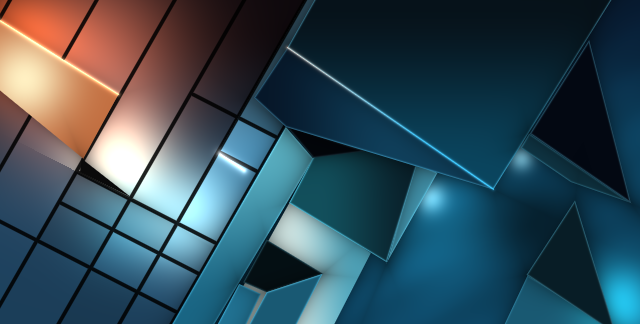
Write a Shadertoy shader that draws this background.

```glsl
// Angular glass and metal panels: warm light on the left, deep teal facets on the right.

// Signed distance to the line a-b, negative on its right-hand side (y points down).
float edge(vec2 p, vec2 a, vec2 b) {
    vec2 e = normalize(b - a), q = p - a;
    return e.y * q.x - e.x * q.y;
}

float tri(vec2 p, vec2 a, vec2 b, vec2 c) {
    return max(edge(p, a, b), max(edge(p, b, c), edge(p, c, a)));
}

// Convex quad; each vec4 packs two corners.
float quad(vec2 p, vec4 m, vec4 n) {
    return max(max(edge(p, m.xy, m.zw), edge(p, m.zw, n.xy)),
               max(edge(p, n.xy, n.zw), edge(p, n.zw, m.xy)));
}

float segment(vec2 p, vec2 a, vec2 b) {
    vec2 e = b - a, q = p - a;
    return length(q - e * clamp(dot(q, e) / dot(e, e), 0., 1.));
}

float glow(vec2 p, float x, float y, float tightness) {
    vec2 q = p - vec2(x, y);
    return exp(-tightness * dot(q, q));
}

vec2 hash(vec2 c) {
    return fract(sin(c * mat2(127, 311, 269, 183)) * 43758.) * 2. - 1.;
}

float gradientNoise(vec2 p) {
    vec2 i = floor(p), f = p - i, s = f * f * (3. - 2. * f), o = vec2(1, 0);
    return mix(mix(dot(hash(i), f), dot(hash(i + o), f - o), s.x),
               mix(dot(hash(i + o.yx), f - o.yx), dot(hash(i + 1.), f - 1.), s.x), s.y);
}

float cover(float d) {
    return clamp(.5 - d * iResolution.y / 3.88, 0., 1.);
}

// Fill a shape, with a soft shadow around it and a thin lit rim inside it.
void layer(inout vec3 col, float d, vec3 tint, float rim) {
    col *= 1. - .3 * exp(-9. * max(d, 0.));
    tint += rim * vec3(.35, .7, .8) * exp(-d * d * 5e3);
    col = mix(col, tint, cover(d));
}

// Slanted wall of tiles whose columns widen towards the left.
vec3 wall(vec2 p) {
    float u = dot(p, vec2(.87, .5)), w = dot(p, vec2(-.456, .89));
    float k = (sqrt(.25 + .18 * max(3.73 - u, 0.)) - .5) / .09;
    float seam = abs(k - round(k)) * (.5 + .09 * k), row = 0.;
    float rows[5] = float[5](-.05, .42, 1.41, 1.83, 2.36);
    float reach[5] = float[5](2., 1., 3., 3., 9.);
    for (int i = 0; i < 5; i++) if (k < reach[i]) {
        seam = min(seam, abs(w - rows[i]));
        row += step(rows[i], w);
    }
    vec3 col = mix(vec3(.05, .03, .045), vec3(.11, .25, .36), smoothstep(.3, 2.6, p.y));
    col += vec3(.16, .32, .38) * step(k, 1.) * smoothstep(3.3, 1.6, p.y);
    col += vec3(.74, .39, .29) * glow(p, 1., .8, .72);
    col += vec3(.7, .25, .06) * glow(p, .2, .5, 2.5);
    col += vec3(.85, .76, .6) * glow(p, 1.4, 1.95, 2.8) * (w < 1.41 ? 1. : .2);
    col += vec3(.5, .6, .57) * glow(p, 2.25, 2.6, 2.8);
    col += vec3(.1, .26, .28) * glow(p, 1.5, 2.6, 3.);
    col *= 1. + .14 * hash(vec2(floor(k), row)).x;
    return col * mix(.13, 1., smoothstep(.014, .032, seam));
}

void mainImage(out vec4 fragColor, in vec2 fragCoord) {
    // Canvas is 7.68 wide and 3.88 tall, with y pointing down.
    vec2 p = fragCoord / iResolution.xy * vec2(7.68, -3.88) + vec2(0, 3.88);

    // Blue backdrop with soft slanted shade
    float haze = gradientNoise(p * mat2(1.1, 1.9, .7, -.4));
    vec3 col = mix(vec3(.03, .11, .2), vec3(.05, .27, .39), smoothstep(0., 2., p.y));
    col += vec3(.03, .16, .19) * glow(p, 5.2, 2.6, 1.5);
    col *= (1. + .3 * haze) * (1. - .5 * glow(p, 6.4, 2.75, 3.));
    col += vec3(.5, .6, .6) * (glow(p, 5.15, 2.35, 30.) + glow(p, 6.25, 1.88, 45.));

    // Tiled wall, its hot reflecting wedge and a white lamp bar
    col = mix(col, wall(p), cover(dot(p, vec2(.867, .498)) - 3.72));
    vec3 hot = mix(vec3(.76, .43, .25), vec3(1, .94, .76), glow(p, .3, .95, 3.5));
    vec2 rimStart = vec2(-.2, .12), rimEnd = vec2(1.42, 1.13);
    layer(col, quad(p, vec4(rimStart, rimEnd), vec4(1, 1.9, -.2, .92)), hot, 0.);
    layer(col, tri(p, vec2(.98, 1.9), vec2(1.57, 2.36), vec2(.96, 2.06)), vec3(.04), 0.);
    col += vec3(.9, .75, .55) * exp(-segment(p, rimStart, rimEnd) / .016);
    col += exp(-segment(p, vec2(2.64, 1.84), vec2(2.93, 2.04)) / .03);

    // Pale floor and the bright beam
    vec3 pale = mix(vec3(.88, .97, .96), vec3(.33, .68, .77), smoothstep(3.4, 4.3, p.x));
    layer(col, quad(p, vec4(3.5, 2.38, 4.45, 3.03), vec4(3.95, 4, 2.6, 4)), pale, 0.);
    vec3 beam = mix(vec3(.36, .7, .77), vec3(.1, .4, .52), smoothstep(1.6, 3.8, p.y));
    layer(col, quad(p, vec4(3.43, 1.52, 3.76, 1.9), vec4(2.5, 4, 2, 4)), beam, .3);

    // Open box at the bottom
    vec3 teal = vec3(.1, .35, .45);
    layer(col, quad(p, vec4(2.87, 3.4, 3.13, 3.52), vec4(2.9, 4, 2.55, 4)), teal * 1.3, .3);
    layer(col, quad(p, vec4(3.2, 2.87, 3.88, 3.28), vec4(3.2, 3.5, 2.92, 3.38)), teal * .17, .3);
    layer(col, quad(p, vec4(3.2, 3.5, 3.87, 3.28), vec4(3.5, 4, 2.93, 4)), teal, .4);

    // Central dark slab, its fin and the gap above
    layer(col, tri(p, vec2(4.98, 1.95), vec2(5.25, 2.07), vec2(4.65, 3.13)), vec3(.27, .6, .7), .3);
    vec3 slab = mix(vec3(.07, .31, .36), vec3(.035, .13, .17), smoothstep(3.8, 5., p.x));
    layer(col, quad(p, vec4(3.91, 1.6, 5, 1.98), vec4(4.64, 3.14, 3.47, 2.43)), slab, .6);
    layer(col, tri(p, vec2(3.43, 1.5), vec2(4.38, 1.81), vec2(3.76, 1.89)), vec3(.01, .02, .04), .2);

    // Large overhanging block: underside, face and lit ridge
    vec2 near = vec2(3.45, .57), tip = vec2(5.92, 2.27);
    vec3 under = mix(vec3(.025, .09, .16), vec3(.06, .25, .36), smoothstep(3.1, 4.8, p.x));
    layer(col, quad(p, vec4(near, tip), vec4(3.43, 1.52, 3.05, 1.17)), under, .4);
    vec3 face = mix(vec3(.025, .07, .1), vec3(.04, .27, .37), smoothstep(0., 2.1, p.y));
    layer(col, quad(p, vec4(3.83, -.1, 7.4, -.1), vec4(tip, near)), face, .5);
    col += mix(vec3(.7, .5, .4), teal, smoothstep(3.6, 5.2, p.x)) * exp(-segment(p, near, tip) / .013);

    // Dark spikes on the right
    layer(col, quad(p, vec4(6.35, 1.6, 7.57, 2.43), vec4(6.85, 2.18, 6.25, 1.77)), teal * .6, .3);
    layer(col, tri(p, vec2(7.07, .48), vec2(7.57, 2.43), vec2(6.36, 1.6)), vec3(.01, .03, .07), .4);
    layer(col, tri(p, vec2(6.33, 3.3), vec2(7.5, 4), vec2(6, 4)), teal, .2);
    col += vec3(.1, .55, .6) * glow(p, 7.42, 3.65, 5.);
    layer(col, tri(p, vec2(6.9, 2.4), vec2(7.39, 4), vec2(6.32, 3.29)), teal * .33, .4);

    fragColor = vec4(clamp(col, 0., 1.), 1);
}
```
